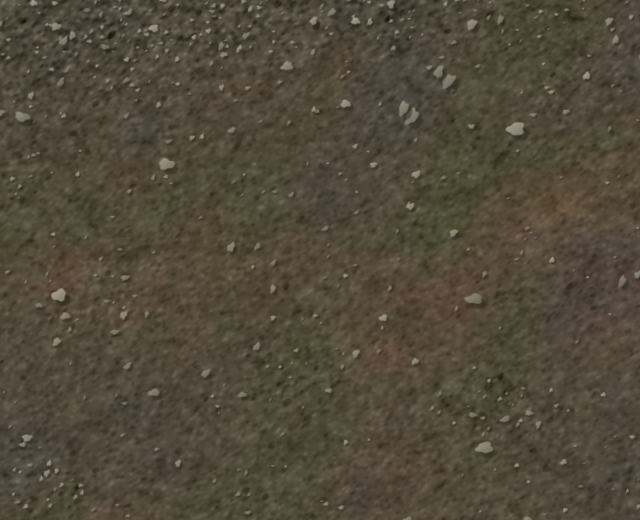
Give the GLSL for this texture, as a WebGL 2 fragment shader.

```glsl
#version 300 es
precision highp float;
precision highp int;

uniform vec2 u_resolution;
out vec4 fragColor;

vec3 hash3(vec2 cell, int seed) {
    uvec3 v = uvec3(ivec3(ivec2(cell) + 4096, seed));
    v = v * 1664525u + 1013904223u;
    v += v.yzx * v.zxy;
    v ^= v >> 16u;
    v += v.yzx * v.zxy;
    return vec3(v >> 8u) / 16777216.0;
}

mat2 rotation(float a) {
    return mat2(cos(a), -sin(a), sin(a), cos(a));
}

// Cellular noise: one soft signed blob per cell, roughly -1 to 1
float blobNoise(vec2 p, int seed) {
    vec2 cell = floor(p);
    float sum = 0.0;
    for (int y = -1; y <= 1; y++)
    for (int x = -1; x <= 1; x++) {
        vec2 c = cell + vec2(x, y);
        vec3 h = hash3(c, seed);
        vec2 d = p - c - h.xy;
        sum += (h.z * 2.0 - 1.0) * exp(-4.0 * dot(d, d));
    }
    return sum;
}

// Gravel is thick along the upper left, with small clusters elsewhere
float gravelDensity(vec2 p) {
    float bank = smoothstep(0.66, 0.92, p.y - 0.2 * p.x);
    float wave = sin(9.0 * p.x + 3.0 * p.y + 2.0 * sin(5.0 * p.y)) * sin(11.0 * p.y - 5.0 * p.x + 1.0);
    return bank + 0.35 * smoothstep(0.3, 0.9, wave);
}

// Tilted pebbles, each with a lit upper left and a shadow to the lower right
vec3 addStones(vec3 ground, vec2 p, float cells, float size, vec2 chance, int seed) {
    vec2 cell = floor(p * cells);
    float soft = 0.0013 + 0.4 / u_resolution.y;
    for (int y = -1; y <= 1; y++)
    for (int x = -1; x <= 1; x++) {
        vec2 c = cell + vec2(x, y);
        vec3 h = hash3(c, seed);
        vec3 k = hash3(c, seed + 50);
        vec2 center = (c + h.xy) / cells;
        if (h.z > chance.x + chance.y * gravelDensity(center)) continue;

        float r = size * mix(0.55, 1.25, k.x * k.x);
        vec2 radii = r * vec2(1.0, mix(0.5, 0.8, k.z));
        mat2 turn = rotation(0.6 + (k.y - 0.5) * 1.5);
        vec2 d = p - center;
        vec2 q = turn * d / radii;
        vec2 s = turn * (d - r * vec2(0.55, -0.65)) / radii;
        float angle = atan(q.y, q.x + 0.0001);
        float outline = 1.0 + 0.14 * sin(3.0 * angle + 40.0 * k.x) + 0.08 * sin(5.0 * angle + 30.0 * k.z);

        float shadow = smoothstep(soft * 1.5, -soft * 1.5, (length(s) - 1.0) * radii.y);
        float body = smoothstep(soft, -soft, (length(q) - outline) * radii.y);
        float light = clamp(0.5 + 0.3 * dot(d / r, vec2(-0.6, 0.8)) + 0.6 * (k.z - 0.5), 0.0, 1.0);
        ground = mix(ground, vec3(0.17, 0.145, 0.11), shadow * 0.55);
        ground = mix(ground, mix(vec3(0.43, 0.41, 0.35), vec3(0.67, 0.64, 0.58), light), body * 0.92);
    }
    return ground;
}

void main() {
    vec2 p = gl_FragCoord.xy / u_resolution.y;
    vec2 slope = rotation(0.6) * p;
    float gravel = gravelDensity(p);

    // Broad diagonal patches of rust, moss and grey soil
    vec2 drift = slope + 0.03 * sin(slope.yx * 13.0 + vec2(0.0, 2.0));
    float rust = blobNoise(drift * vec2(3.5, 6.0), 1) + 0.4 * blobNoise(drift * vec2(10.0, 15.0), 2);
    float moss = blobNoise(drift * vec2(4.0, 6.5), 3) + 0.4 * blobNoise(drift * vec2(11.0, 16.0), 4);
    vec3 color = vec3(0.317, 0.287, 0.23);
    color += vec3(0.042, 0.002, 0.008) * max(rust, 0.0);
    color += vec3(-0.014, 0.007, -0.02) * max(moss, 0.0);
    color += vec3(-0.01, -0.008, 0.014) * max(-moss, 0.0);
    color = mix(color, vec3(0.302, 0.28, 0.235), 0.5 * min(gravel, 1.0));

    // Soft grain, drawn out along the slope
    float grain = 0.045 * blobNoise(slope * vec2(55.0, 95.0), 5)
                + 0.055 * blobNoise(slope * vec2(105.0, 150.0), 6)
                + 0.02 * blobNoise(slope * vec2(18.0, 32.0), 7);
    color += grain * (1.0 + 0.7 * min(gravel, 1.0)) * vec3(1.0, 0.98, 0.93);

    // Dark pits between the grains
    float pits = smoothstep(0.55, 0.95, blobNoise(slope * vec2(50.0, 80.0), 8));
    color -= pits * (0.05 + 0.05 * min(gravel, 1.0));

    // Pebbles from fine to coarse
    color = addStones(color, p, 62.0, 0.0042, vec2(0.035, 0.22), 11);
    color = addStones(color, p, 32.0, 0.0078, vec2(0.045, 0.3), 12);
    color = addStones(color, p, 14.0, 0.0145, vec2(0.07, 0.12), 13);

    fragColor = vec4(color, 1.0);
}
```
